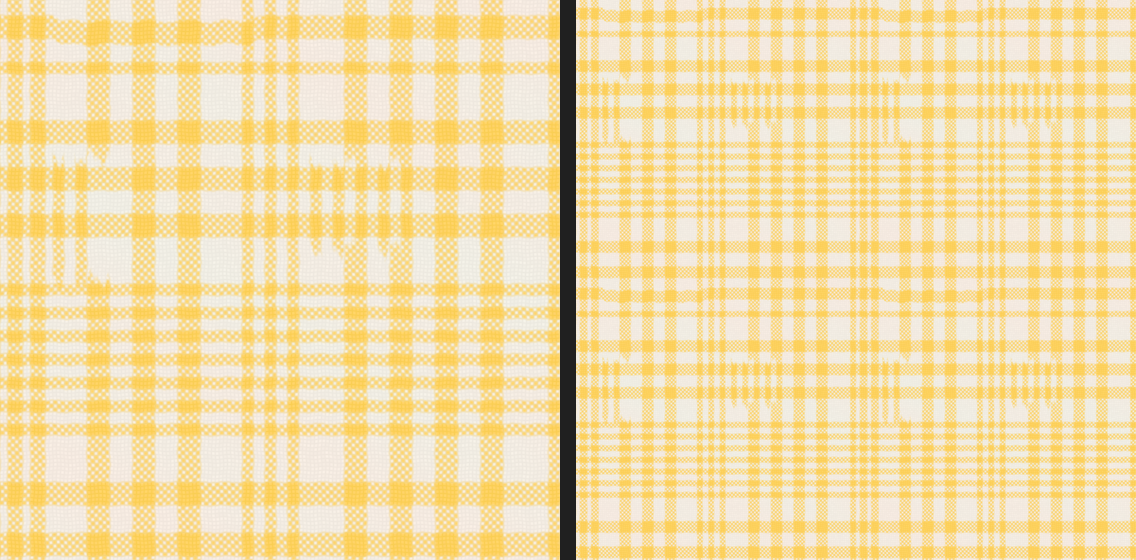
Left: one tile. Right: repeated 2 by 2.
This texture is drawn by a Shadertoy shader. Its source:

```glsl
// Woven yellow and off-white plaid with irregular stripe spacing and a few ragged weaving shifts.

const float PI = 3.14159265;
const vec2 THREADS = vec2(148.0, 144.0);        // even counts keep the weave seamless
const vec3 CREAM = vec3(0.966, 0.922, 0.885);
const vec3 COOL_CREAM = vec3(0.945, 0.937, 0.900);
const vec3 YELLOW = vec3(1.0, 0.825, 0.365);
const float EDGE_SOFTNESS = 0.55;               // in threads
const float WEAVE_CONTRAST = 0.5;
const float RELIEF = 0.035;
const float YARN_VARIATION = 0.025;
const float BAND_SHIFT = 1.8;                   // in threads

// Stripe groups: first thread, pitch, count, width
const vec4 WARP_GROUPS[5] = vec4[5](
    vec4(2, 6, 2, 4), vec4(23, 12, 3, 6), vec4(64, 6, 3, 3),
    vec4(91, 12, 4, 6), vec4(145, 6, 1, 3));
const vec4 WEFT_GROUPS[6] = vec4[6](
    vec4(4, 12, 1, 6), vec4(16, 6, 1, 3), vec4(31, 12, 1, 6),
    vec4(43, 12, 2, 6), vec4(73, 6, 7, 3), vec4(124, 13, 2, 6));
const vec4 LEFT_PATCH = vec4(14, 6, 2, 3);
const vec4 RIGHT_PATCH = vec4(82, 6, 5, 3);

float hash(vec2 p) {
    return fract(sin(dot(p, vec2(127.1, 311.7))) * 4375.85);
}

// Soft coverage of one group, wrapped over the total thread count
float stripes(float x, vec4 group, float total) {
    float center = group.x + 0.5 * group.w;
    float rel = mod(x - center + 0.5 * total, total) - 0.5 * total;
    float k = clamp(round(rel / group.y), 0.0, group.z - 1.0);
    float d = abs(rel - k * group.y) - 0.5 * group.w;
    return 1.0 - smoothstep(-EDGE_SOFTNESS, EDGE_SOFTNESS, d);
}

// Soft interval mask
float span(float x, float lo, float hi, float soft) {
    return smoothstep(lo - soft, lo + soft, x) * (1.0 - smoothstep(hi - soft, hi + soft, x));
}

float warpDye(vec2 p) {
    float dye = 0.0;
    for (int i = 0; i < 5; i++) dye = max(dye, stripes(p.x, WARP_GROUPS[i], THREADS.x));

    // Patches where narrow stripes replace the wide ones, with ragged ends
    float ragged = p.y + 1.6 * sin(p.x * 1.1) + 0.8 * sin(p.x * 2.7);
    float left = span(p.x, 13.0, 31.0, 0.5) * span(ragged, 40.5, 72.0, 1.5);
    float right = span(p.x, 79.0, 110.0, 0.5) * span(ragged, 42.0, 64.0, 1.5);
    dye = mix(dye, stripes(p.x, LEFT_PATCH, THREADS.x), left);
    return mix(dye, stripes(p.x, RIGHT_PATCH, THREADS.x), right);
}

float weftDye(vec2 p) {
    // The first band sags over part of its length
    float sag = span(p.x, 15.0, 67.0, 1.5) * span(p.y, 1.0, 14.0, 1.0);
    float y = p.y - sag * BAND_SHIFT * (0.8 + 0.2 * sin(p.x * 0.6));
    float dye = 0.0;
    for (int i = 0; i < 6; i++) dye = max(dye, stripes(y, WEFT_GROUPS[i], THREADS.y));
    return dye;
}

void mainImage(out vec4 fragColor, in vec2 fragCoord) {
    vec2 uv = fragCoord / iResolution.xy;
    uv.y = 1.0 - uv.y;                          // weft threads count downwards
    vec2 turn = 2.0 * PI * uv;

    // Thread coordinates with a slight periodic wobble
    vec2 p = uv * THREADS;
    p += 0.13 * vec2(sin(turn.y * 19.0 + sin(turn.x * 5.0)),
                     sin(turn.x * 23.0 + sin(turn.y * 7.0)));
    p = mod(p, THREADS);

    // Plain weave: warp and weft alternate on top
    vec2 wave = sin(PI * p);
    float warpOnTop = 0.5 + WEAVE_CONTRAST * wave.x * wave.y;
    float dye = mix(weftDye(p), warpDye(p), warpOnTop);

    // Slow tint drift in the undyed cloth
    float drift = 0.5 + 0.25 * sin(turn.y + 4.9 + 0.6 * sin(turn.x))
                      + 0.25 * sin(turn.x * 2.0 - turn.y * 3.0);
    vec3 color = mix(mix(CREAM, COOL_CREAM, drift), YELLOW, dye);

    // Yarn relief, gaps and small differences between crossings
    vec2 body = abs(wave);
    float relief = body.x * body.y - 0.65;
    float grain = (hash(floor(p)) - 0.5) * body.x * body.y;
    color *= 1.0 + RELIEF * relief + YARN_VARIATION * grain;
    color.b -= 0.08 * dye * (0.4 - body.x * body.y);
    fragColor = vec4(clamp(color, 0.0, 1.0), 1.0);
}
```
